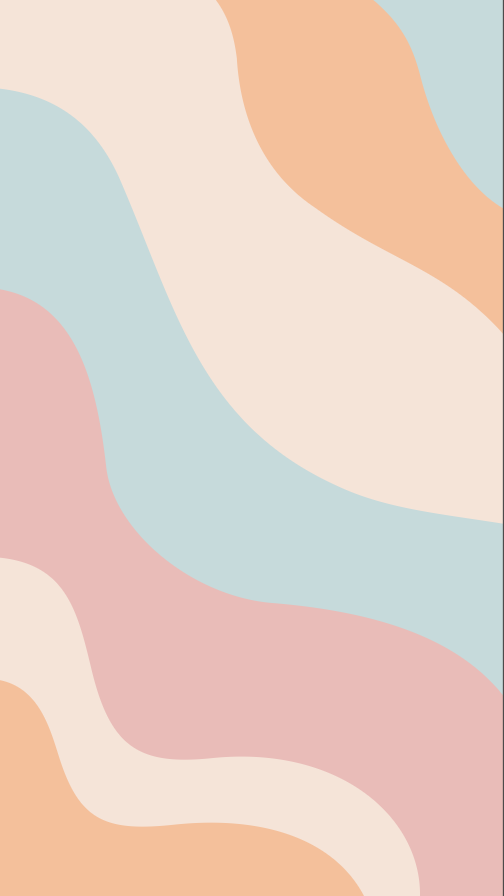
Reproduce this background procedurally as a Shadertoy shader.

```glsl
// Flat pastel bands flowing from the upper left to the lower right.
// Each border is a chain of three cubic curves; bands are painted in
// order, every one covering all that lies below its border.

const vec2 GRID = vec2(432.0, 768.0); // design units across the canvas
const vec3 CREAM = vec3(0.962, 0.894, 0.848);
const vec3 BLUE = vec3(0.776, 0.853, 0.857);
const vec3 PINK = vec3(0.913, 0.736, 0.720);
const vec3 ORANGE = vec3(0.955, 0.752, 0.608);
const vec3 SHADE = vec3(0.30, 0.29, 0.29);

// Position along the diagonal; it grows steadily along every border.
float along(vec2 p) { return p.x + p.y; }

vec2 bezier(vec2 a, vec2 b, vec2 c, vec2 d, float t) {
    float s = 1.0 - t;
    return s * s * s * a + 3.0 * s * t * (s * b + t * c) + t * t * t * d;
}

vec2 bezierTangent(vec2 a, vec2 b, vec2 c, vec2 d, float t) {
    float s = 1.0 - t;
    return s * s * (b - a) + 2.0 * s * t * (c - b) + t * t * (d - c);
}

// Signed distance to one cubic, positive on its lower left side.
float cubicSide(vec2 p, vec2 a, vec2 b, vec2 c, vec2 d) {
    float t = 0.5, halfSpan = 0.25;
    for (int i = 0; i < 16; i++) {
        t += along(bezier(a, b, c, d, t)) < along(p) ? halfSpan : -halfSpan;
        halfSpan *= 0.5;
    }
    vec2 tangent = normalize(bezierTangent(a, b, c, d, t));
    vec2 offset = p - bezier(a, b, c, d, t);
    return tangent.x * offset.y - tangent.y * offset.x;
}

// Pick the cubic of the chain that spans this diagonal position.
float borderSide(vec2 p, vec2 k[10]) {
    int i = along(p) < along(k[3]) ? 0 : along(p) < along(k[6]) ? 3 : 6;
    return cubicSide(p, k[i], k[i + 1], k[i + 2], k[i + 3]);
}

// Lay a colour wherever the distance is positive, with a soft edge.
vec3 paint(vec3 base, vec3 colour, float dist, float pixel) {
    return mix(base, colour, clamp(dist / pixel + 0.5, 0.0, 1.0));
}

void mainImage(out vec4 fragColor, in vec2 fragCoord) {
    vec2 uv = fragCoord / iResolution.xy;
    vec2 p = vec2(uv.x, 1.0 - uv.y) * GRID; // y runs downward
    float pixel = GRID.y / iResolution.y;
    vec3 colour = BLUE;

    // Upper orange band
    float side = borderSide(p, vec2[10](
        vec2(320, 0), vec2(346, 22), vec2(354, 42),
        vec2(360, 64), vec2(364, 80), vec2(371, 102),
        vec2(383, 124), vec2(395, 146), vec2(411, 167), vec2(432, 179)));
    colour = paint(colour, ORANGE, side, pixel);

    // Wide cream band
    side = borderSide(p, vec2[10](
        vec2(185, 0), vec2(197, 16), vec2(201, 34),
        vec2(203, 50), vec2(206, 100), vec2(225, 148),
        vec2(270, 178), vec2(335, 225), vec2(380, 229), vec2(432, 287)));
    colour = paint(colour, CREAM, side, pixel);

    // Blue band
    side = borderSide(p, vec2[10](
        vec2(0, 76), vec2(50, 82), vec2(82, 108),
        vec2(102, 152), vec2(150, 262), vec2(170, 362),
        vec2(288, 416), vec2(330, 436), vec2(375, 440), vec2(432, 449)));
    colour = paint(colour, BLUE, side, pixel);

    // Pink band
    side = borderSide(p, vec2[10](
        vec2(0, 248), vec2(62, 259), vec2(82, 320),
        vec2(91, 400), vec2(97, 455), vec2(165, 512),
        vec2(235, 517), vec2(330, 525), vec2(395, 550), vec2(432, 597)));
    colour = paint(colour, PINK, side, pixel);

    // Narrow cream band
    side = borderSide(p, vec2[10](
        vec2(0, 478), vec2(56, 484), vec2(66, 522),
        vec2(78, 572), vec2(94, 640), vec2(118, 656),
        vec2(180, 650), vec2(290, 638), vec2(361, 700), vec2(360, 768)));
    colour = paint(colour, CREAM, side, pixel);

    // Lower orange corner
    side = borderSide(p, vec2[10](
        vec2(0, 583), vec2(34, 590), vec2(43, 625),
        vec2(51, 650), vec2(68, 703), vec2(90, 713),
        vec2(148, 707), vec2(230, 698), vec2(288, 722), vec2(312, 768)));
    colour = paint(colour, ORANGE, side, pixel);

    // Hairline along the right margin
    colour = paint(colour, SHADE, p.x - 431.0, pixel);

    fragColor = vec4(colour, 1.0);
}
```
